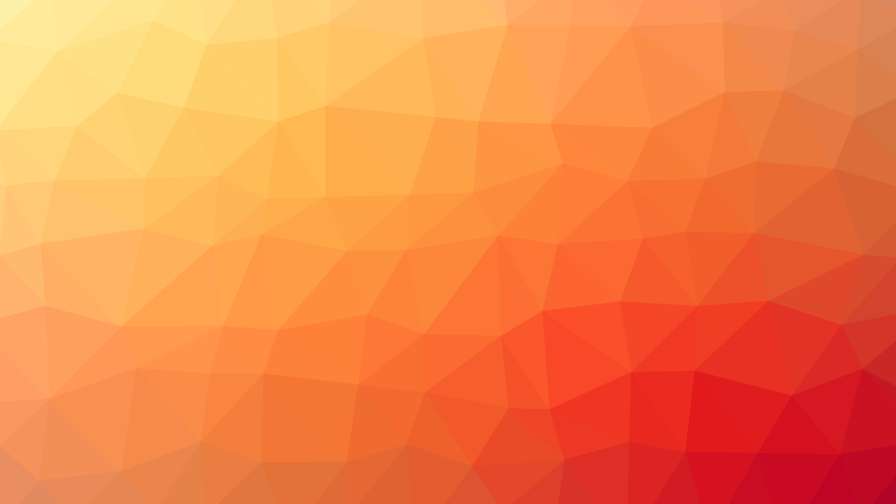
Write a Shadertoy shader that draws this background.

```glsl
// Low-poly mesh of flat triangles, fading from pale yellow to deep red.

// Mesh layout, in units of the canvas height
const vec2 CELL = vec2(0.1419, 0.1382);
const vec2 ORIGIN = vec2(0.1204, 0.0903);
const float JITTER = 0.31;               // largest vertex shift, in cells

// Part of the colour ramp that spans the canvas, along x and downwards
const vec2 RAMP_START = vec2(0.083, 0.13);
const vec2 RAMP_END = vec2(0.917, 0.87);
const float GAMMA = 2.2;

const int RAMP_STEPS = 8;
const vec3 RAMP[9] = vec3[9](
    vec3(1.00, 1.00, 0.80),
    vec3(1.00, 0.93, 0.63),
    vec3(0.996, 0.85, 0.46),
    vec3(0.996, 0.70, 0.30),
    vec3(0.99, 0.553, 0.235),
    vec3(0.988, 0.306, 0.165),
    vec3(0.89, 0.10, 0.11),
    vec3(0.74, 0.00, 0.15),
    vec3(0.50, 0.00, 0.15));

const mat3 RGB_TO_XYZ = mat3(
    0.4124, 0.2126, 0.0193,
    0.3576, 0.7152, 0.1192,
    0.1805, 0.0722, 0.9505);
const mat3 XYZ_TO_RGB = mat3(
    3.2406, -0.9689, 0.0557,
    -1.5372, 1.8758, -0.2040,
    -0.4986, 0.0415, 1.0570);

vec2 hash2(vec2 p) {
    vec2 q = vec2(dot(p, vec2(127.1, 311.7)), dot(p, vec2(269.5, 183.3)));
    return fract(sin(q) * 43758.5453);
}

// Perceptual space: cube roots of XYZ, which blend as Lab does
vec3 toPerceptual(vec3 rgb) {
    vec3 linear = pow(max(rgb, 0.0001), vec3(GAMMA));
    return pow(RGB_TO_XYZ * linear, vec3(1.0 / 3.0));
}

vec3 fromPerceptual(vec3 c) {
    vec3 linear = XYZ_TO_RGB * (c * c * c);
    return pow(clamp(linear, 0.0001, 1.0), vec3(1.0 / GAMMA));
}

vec3 rampAt(float t) {
    float s = t * float(RAMP_STEPS);
    vec3 color = RAMP[0];
    for (int i = 1; i <= RAMP_STEPS; i++) {
        color = mix(color, RAMP[i], clamp(s - float(i - 1), 0.0, 1.0));
    }
    return toPerceptual(color);
}

// Equal blend of the horizontal and the vertical ramp
vec3 meshColor(vec2 p, float aspect) {
    vec2 uv = vec2(p.x / aspect, 1.0 - p.y);
    vec2 t = mix(RAMP_START, RAMP_END, uv);
    return fromPerceptual(0.5 * (rampAt(t.x) + rampAt(t.y)));
}

vec2 vertexAt(vec2 id) {
    vec2 shift = (hash2(id) * 2.0 - 1.0) * JITTER;
    return ORIGIN + (id + shift) * CELL;
}

// Distance to the left of the line from a to b
float edgeDistance(vec2 p, vec2 a, vec2 b) {
    vec2 e = b - a;
    vec2 d = p - a;
    return (e.x * d.y - e.y * d.x) * inversesqrt(dot(e, e));
}

// Centre of a counter-clockwise triangle, weighted by its coverage
vec3 weightedCentre(vec2 p, vec2 a, vec2 b, vec2 c, float pixel) {
    float inside = min(edgeDistance(p, a, b),
                   min(edgeDistance(p, b, c), edgeDistance(p, c, a)));
    float cover = clamp(0.5 + inside / pixel, 0.0, 1.0);
    return cover * vec3((a + b + c) / 3.0, 1.0);
}

void mainImage(out vec4 fragColor, in vec2 fragCoord) {
    vec2 p = fragCoord / iResolution.y;
    float pixel = 1.0 / iResolution.y;
    float aspect = iResolution.x / iResolution.y;
    vec2 first = floor((p - ORIGIN) / CELL - 0.5);
    vec3 sum = vec3(p, 1.0) * 0.0001;

    // The four nearest jittered quads, each split along its shorter diagonal
    for (int j = 0; j < 2; j++) {
        vec2 id = first + vec2(0.0, float(j));
        vec2 a = vertexAt(id);
        vec2 d = vertexAt(id + vec2(0.0, 1.0));
        for (int i = 0; i < 2; i++) {
            id.x += 1.0;
            vec2 b = vertexAt(id);
            vec2 c = vertexAt(id + vec2(0.0, 1.0));
            bool splitAC = dot(c - a, c - a) < dot(d - b, d - b);
            sum += weightedCentre(p, a, b, splitAC ? c : d, pixel);
            sum += weightedCentre(p, splitAC ? a : b, c, d, pixel);
            a = b;
            d = c;
        }
    }

    // One flat colour per triangle, blended across its edges
    fragColor = vec4(meshColor(sum.xy / sum.z, aspect), 1.0);
}
```
